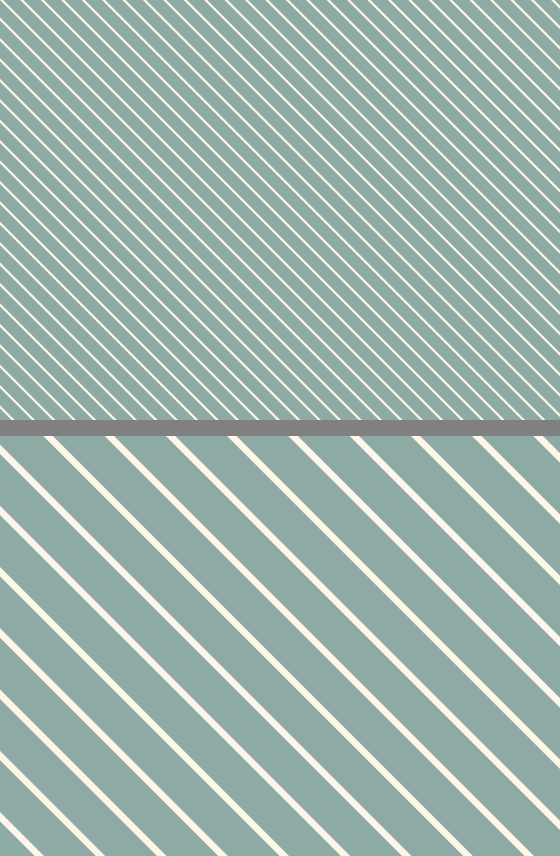
Top: the whole. Bottom: its middle third, enlarged.
A WebGL 2 fragment shader for this pattern:

```glsl
#version 300 es
precision highp float;
// Thin cream diagonal stripes, falling to the right, on a flat sage ground.

uniform vec2 u_resolution;
out vec4 fragColor;

const vec3 SAGE = vec3(0.553, 0.667, 0.647);
const vec3 CREAM = vec3(0.996, 0.965, 0.914);

// All lengths are fractions of the canvas height.
const float SPACING = 28.0 / 576.0;    // step between stripes along either axis
const float STRIPE_WIDTH = 0.0053;     // measured across the stripe
const float PHASE = 0.07;              // shift from the top left corner, in steps

// Distance to the centre of the nearest 45 degree stripe.
float stripeDistance(vec2 p, float spacing, float phase) {
    float steps = (p.x + p.y) / spacing - phase;
    return abs(fract(steps + 0.5) - 0.5) * spacing * sqrt(0.5);
}

// Coverage of a line with an edge ramp one pixel wide.
float lineCoverage(float dist, float width, float pixel) {
    return clamp((0.5 * width - dist) / pixel + 0.5, 0.0, 1.0);
}

void main() {
    // Place the zero point of the stripes at the top left corner.
    vec2 p = gl_FragCoord.xy / u_resolution.y - vec2(0.0, 1.0);
    float pixel = 1.0 / u_resolution.y;

    float dist = stripeDistance(p, SPACING, PHASE);
    float stripe = lineCoverage(dist, STRIPE_WIDTH, pixel);
    fragColor = vec4(mix(SAGE, CREAM, stripe), 1.0);
}
```
